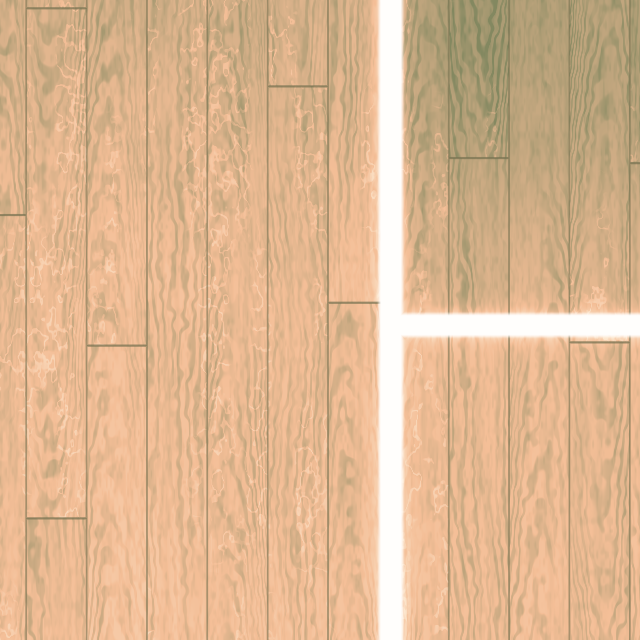
Give the GLSL for this texture, as a WebGL 2 fragment shader.

```glsl
#version 300 es
precision highp float;
// Oak strip floor: upright planks with staggered end joints, split into panels
// by soft white bars. Each plank gets hashed ring contours, pores and pale
// flecks; a single tone value is then mapped from olive to peach to blush.
uniform vec2 u_resolution;
out vec4 outColor;

const float PI = 3.14159;
const float PLANK_WIDTH = 0.0943;
const float PLANK_OFFSET = 0.0533;
const float PLANK_LENGTH = 0.797;
const float NO_JOINT = -1.0;
const vec2 BAR_CENTER = vec2(0.6107, 0.492);
const vec2 BAR_HALF = vec2(0.0185, 0.018);

const vec3 OLIVE = vec3(0.57, 0.56, 0.405);
const vec3 PEACH = vec3(0.955, 0.745, 0.59);
const vec3 BLUSH = vec3(0.99, 0.90, 0.80);
const vec3 SEAM = vec3(0.47, 0.45, 0.32);
const vec3 WHITE = vec3(1.0, 0.995, 0.99);

// Height of the lowest end joint in each plank column
const float JOINTS[12] = float[12](
  0.664, 0.19, 0.46, NO_JOINT, NO_JOINT, 0.865,
  0.527, NO_JOINT, 0.753, NO_JOINT, 0.465, 0.745);

float hash(vec2 p) {
  return fract(sin(dot(p, vec2(127.1, 311.7))) * 43758.5453);
}

float noise(vec2 p) {
  vec2 i = floor(p), f = fract(p);
  f = f * f * (3.0 - 2.0 * f);
  return mix(mix(hash(i), hash(i + vec2(1, 0)), f.x),
             mix(hash(i + vec2(0, 1)), hash(i + vec2(1, 1)), f.x), f.y);
}

float fbm(vec2 p) {
  return 0.55 * noise(p) + 0.3 * noise(p * 2.1 + 7.3) + 0.15 * noise(p * 4.3 + 3.1);
}

// Soft line of given half width around distance zero
float softLine(float d, float halfWidth) {
  return 1.0 - smoothstep(halfWidth * 0.4, halfWidth * 1.6, abs(d));
}

// Growth rings: nested arches on some planks, nearly straight lines on others
float ringGrain(vec2 p, float seed) {
  float arched = smoothstep(0.35, 0.6, hash(vec2(seed, 2.0)));
  float slope = hash(vec2(seed, 4.0)) < 0.5 ? -1.0 : 1.0;
  float u = p.x - 0.5 * (hash(vec2(seed, 3.0)) - 0.5);
  u += 0.35 * (noise(vec2(seed, p.y * 4.0)) - 0.5);
  float arches = 13.0 * u * u + slope * 11.0 * p.y;
  float lines = 8.0 * u + 1.5 * p.y;
  float warp = 2.6 * fbm(vec2(p.x * 2.5 + seed * 5.0, p.y * 5.0));
  float jagged = 0.55 * noise(vec2(p.x * 9.0 + seed, p.y * 65.0));
  float wave = 0.5 + 0.5 * sin(2.0 * PI * (mix(lines, arches, arched) + warp + jagged));
  float presence = smoothstep(0.25, 0.7, fbm(vec2(p.x * 3.0 + seed * 9.0, p.y * 3.5)));
  return smoothstep(0.35, 0.95, wave) * mix(0.15, 1.0, presence);
}

// Short dark pores and longer streaks that follow the grain
float poreGrain(vec2 uv, float seed) {
  float pores = noise(vec2(uv.x * 300.0, uv.y * 75.0 + seed * 11.0));
  float streaks = noise(vec2(uv.x * 130.0, uv.y * 9.0 + seed * 5.0));
  return 0.55 * smoothstep(0.35, 0.95, pores) + 0.45 * smoothstep(0.3, 0.9, streaks);
}

// Pale curled flecks, present on some planks only
float flecks(vec2 p, float seed) {
  float field = fbm(vec2(p.x * 5.0 + seed * 3.0, p.y * 32.0));
  float zone = smoothstep(0.45, 0.75, noise(vec2(p.x * 3.0 + seed, p.y * 4.0)));
  return softLine(field - 0.55, 0.035) * zone * step(0.45, hash(vec2(seed, 6.0)));
}

// Broad light: olive toward the top, most of all in the upper right panel
float roomTone(vec2 uv) {
  float right = step(BAR_CENTER.x, uv.x);
  float upper = step(BAR_CENTER.y, uv.y);
  float tone = 1.05 - 0.26 * smoothstep(0.5, 1.0, uv.y);
  tone += 0.1 * (1.0 - smoothstep(0.0, 0.35, uv.y));
  tone -= right * mix(0.1, 0.22 + 0.4 * (uv.y - BAR_CENTER.y), upper);
  return tone + 0.16 * (fbm(uv * 5.0) - 0.5);
}

// Signed distance to the upright bar and its branch to the right
float barDistance(vec2 uv) {
  vec2 d = abs(uv - BAR_CENTER) - BAR_HALF;
  return min(d.x, max(d.y, BAR_CENTER.x - uv.x));
}

vec3 woodColor(float tone) {
  vec3 wood = mix(OLIVE, PEACH, clamp(tone, -0.15, 1.0));
  return mix(wood, BLUSH, clamp((tone - 1.0) * 1.6, 0.0, 1.0));
}

void main() {
  vec2 uv = gl_FragCoord.xy / u_resolution;

  // Plank column, section and local position
  float across = (uv.x + PLANK_OFFSET) / PLANK_WIDTH;
  float column = floor(across);
  float joint = JOINTS[int(clamp(column, 0.0, 11.0))];
  float section = step(joint, uv.y) + step(joint + PLANK_LENGTH, uv.y);
  float seed = hash(vec2(column + 1.0, section + 3.0)) * 20.0;
  vec2 local = vec2(fract(across) - 0.5, uv.y);

  // Wood tone, warmed beside the bars
  float bar = barDistance(uv);
  float tone = roomTone(uv) + 0.16 * (hash(vec2(seed, 1.0)) - 0.5);
  tone -= 0.36 * ringGrain(local, seed) + 0.26 * poreGrain(uv, seed);
  tone += 0.3 * flecks(local, seed) + 0.5 * exp(-max(bar, 0.0) / 0.011);
  vec3 color = woodColor(tone);

  // Seams and end joints
  float seam = softLine((0.5 - abs(local.x)) * PLANK_WIDTH, 0.0014);
  float ends = min(abs(uv.y - joint), abs(uv.y - joint - PLANK_LENGTH));
  color = mix(color, SEAM, max(0.6 * seam, 0.75 * softLine(ends, 0.0017)));

  // White bars
  color = mix(color, WHITE, 1.0 - smoothstep(-0.004, 0.004, bar));
  outColor = vec4(color, 1.0);
}
```
